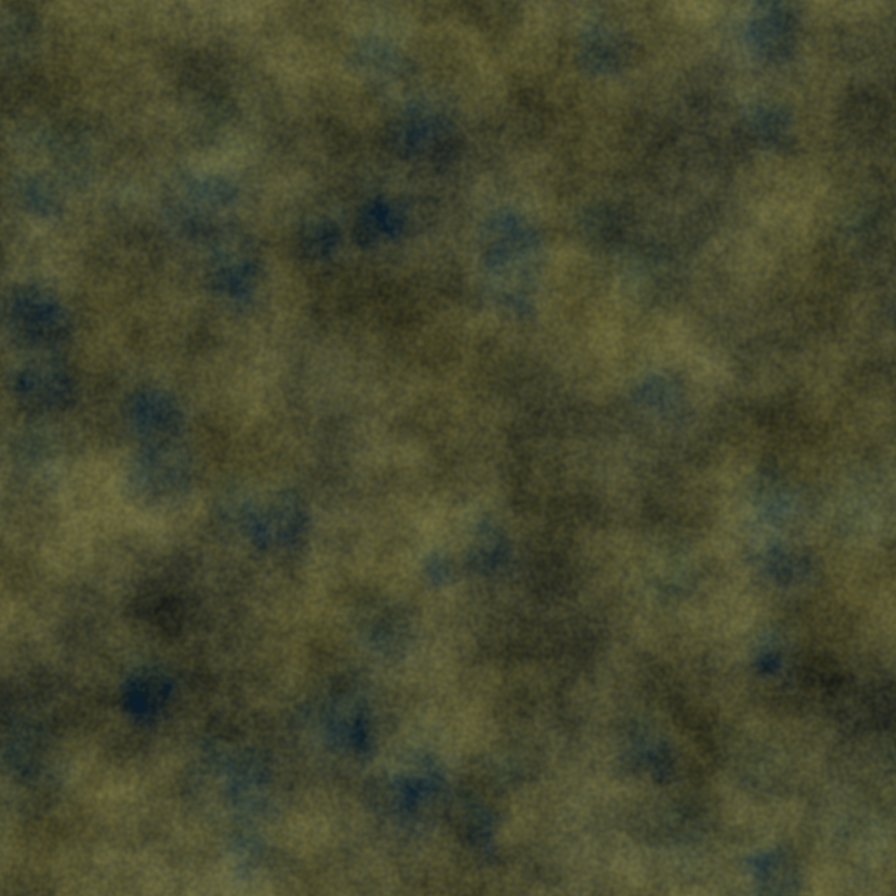
A three.js fragment shader for this texture:

```glsl
// Mossy olive ground: wrapped gradient noise in six shifted octaves gives the mottled tone,
// soft ragged clumps scattered on wrapped grids add blue hollows, teal haze and dark patches,
// and turned fine noise adds grain and small shifts between yellow and green.
varying vec2 vUv;

vec2 hash2(vec2 cell, float seed) {
  vec3 q = fract(vec3(cell.xyx + seed * 7.31) * vec3(0.1031, 0.1030, 0.0973));
  q += dot(q, q.yzx + 33.33);
  return fract((q.xx + q.yz) * q.zy);
}

vec2 gradientAt(vec2 cell, float period, float seed) {
  float angle = 6.2832 * hash2(mod(cell, period), seed).x;
  return vec2(cos(angle), sin(angle));
}

// Gradient noise around zero that wraps after a whole number of cells
float wrapNoise(vec2 uv, float period, float seed) {
  vec2 p = uv * period;
  vec2 i = floor(p);
  vec2 f = p - i;
  vec2 s = f * f * f * (f * (f * 6.0 - 15.0) + 10.0);
  vec2 e = vec2(1.0, 0.0);
  float a = dot(gradientAt(i, period, seed), f);
  float b = dot(gradientAt(i + e.xy, period, seed), f - e.xy);
  float c = dot(gradientAt(i + e.yx, period, seed), f - e.yx);
  float d = dot(gradientAt(i + e.xx, period, seed), f - e.xx);
  return mix(mix(a, b, s.x), mix(c, d, s.x), s.y);
}

// Each octave is shifted so that the grids never line up
float fractalNoise(vec2 uv, float period, float gain, float seed) {
  float sum = 0.0;
  float weight = 1.0;
  for (int k = 0; k < 6; k++) {
    float layer = seed + float(k);
    sum += weight * wrapNoise(uv + hash2(vec2(layer, 9.0), 2.0), period, layer);
    weight *= gain;
    period *= 2.0;
  }
  return sum;
}

// Scattered soft clumps: x is the dark hollow, y the teal haze on its upper side
vec2 clumps(vec2 uv, float period, float seed) {
  vec2 p = uv * period;
  vec2 home = floor(p);
  vec2 result = vec2(0.0);
  for (int y = -1; y <= 1; y++) {
    for (int x = -1; x <= 1; x++) {
      vec2 cell = home + vec2(float(x), float(y));
      vec2 id = mod(cell, period);
      vec2 center = cell + 0.15 + 0.7 * hash2(id, seed);
      vec2 traits = hash2(id, seed + 5.0);
      float present = step(0.45, traits.x);
      float radius = mix(0.4, 0.85, traits.y);
      float depth = smoothstep(0.4, 0.85, traits.x);
      float hollow = smoothstep(radius, 0.0, length(p - center));
      float haze = smoothstep(radius, 0.0, length(p - center - vec2(-0.1, 0.25)));
      result = max(result, present * vec2(hollow * depth, haze));
    }
  }
  return result;
}

void main() {
  // Ragged outlines from a small wrapped warp
  vec2 warp = vec2(fractalNoise(vUv, 14.0, 0.6, 11.0), fractalNoise(vUv, 14.0, 0.6, 23.0));
  vec2 ragged = vUv + 0.022 * warp;
  vec2 clump = clumps(ragged, 10.0, 3.0) * (1.0 + 0.8 * wrapNoise(vUv, 36.0, 41.0));
  float patchDark = clumps(ragged, 6.0, 17.0).x;

  // Whole-number turn keeps the wrap and breaks up the grid direction
  vec2 turned = mat2(2.0, 1.0, -1.0, 2.0) * vUv;

  // Olive tone from broad mottling down to fine grain
  float mottle = fractalNoise(vUv, 5.0, 0.74, 53.0);
  float grain = wrapNoise(turned, 67.0, 67.0);
  float tone = 0.56 + 0.5 * mottle + 0.18 * grain - 0.3 * clump.x - 0.2 * patchDark;
  tone = clamp(tone, -0.12, 1.1);
  vec3 color = mix(vec3(0.14, 0.15, 0.105), vec3(0.42, 0.414, 0.245), tone);

  // Blue in the hollows, teal on their shoulders
  color += clump.x * vec3(-0.035, -0.005, 0.045);
  color += clump.y * vec3(-0.015, 0.008, 0.02);

  // Warm and cool drift, broad and fine
  float drift = wrapNoise(vUv, 7.0, 71.0) + 0.7 * wrapNoise(turned, 40.0, 83.0);
  color += drift * vec3(0.02, 0.005, -0.03);

  gl_FragColor = vec4(color, 1.0);
}
```
